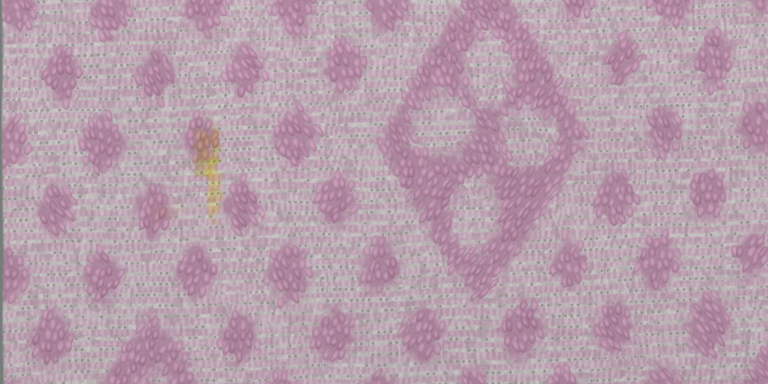
Write a WebGL 1 fragment shader that draws this texture.

```glsl
precision highp float;
// Worn pink terry cloth: staggered tufted dots, large pierced diamonds, ribbed ground and a stain.

uniform vec2 u_resolution;

const vec2 DOT_STEP = vec2(0.2422, 0.3468);
const vec2 DIAMOND_STEP = DOT_STEP * vec2(7.0, 5.0);

float hash(vec2 p) {
  vec3 v = fract(p.xyx * vec3(0.1031, 0.1030, 0.0973));
  v += dot(v, v.yzx + 33.33);
  return fract((v.x + v.y) * v.z);
}

float noise(vec2 p) {
  vec2 i = floor(p), f = fract(p);
  f = f * f * (3.0 - 2.0 * f);
  return mix(mix(hash(i), hash(i + vec2(1, 0)), f.x),
             mix(hash(i + vec2(0, 1)), hash(i + vec2(1, 1)), f.x), f.y);
}

// Nearest centre of a half-drop lattice
vec2 nearestCentre(vec2 p, vec2 cell) {
  vec2 a = floor(p / cell + 0.5) * cell;
  vec2 b = (floor(p / cell) + 0.5) * cell;
  return distance(p, a) < distance(p, b) ? a : b;
}

float ellipse(vec2 p, vec2 radius) {
  return 1.0 - length(p / radius);
}

// Raised pile: positive inside dots and diamonds
float pile(vec2 p) {
  vec2 d = p - nearestCentre(p, DIAMOND_STEP) - vec2(0.012, -0.012);
  vec2 a = abs(d) / vec2(0.268, 0.435);
  float diamond = (1.0 - pow(pow(a.x, 1.08) + pow(a.y, 1.08), 0.926)) * 0.22;
  float holes = max(
    max(ellipse(d - vec2(0.008, 0.172), vec2(0.062, 0.1)),
        ellipse(d - vec2(-0.015, -0.2), vec2(0.058, 0.102))),
    max(ellipse(d - vec2(-0.11, 0.03), vec2(0.085, 0.084)),
        ellipse(d - vec2(0.12, -0.005), vec2(0.08, 0.074))));
  diamond = min(diamond, -0.06 * holes);

  vec2 c = nearestCentre(p, DOT_STEP);
  vec2 e = abs(c - nearestCentre(c, DIAMOND_STEP));
  float clear = step(1.2, e.x / 0.27 + e.y / 0.43);
  vec2 jitter = vec2(hash(c * 57.0 + 90.0), hash(c * 43.0 + 150.0)) - 0.5;
  float size = 0.86 + 0.24 * hash(c * 71.0 + 210.0);
  vec2 f = abs(p - c - jitter * 0.016) / (vec2(0.054, 0.074) * size);
  float dotShape = 1.0 - mix(length(f), f.x + f.y, 0.4);
  return max(diamond, mix(-1.0, 0.06 * dotShape, clear));
}

// Ribbed ground: knotted pink yarn between pale open weave
vec3 ground(vec2 p) {
  float t = p.y / 0.0285, row = floor(t), f = abs(fract(t) - 0.5);
  float knot = 0.5 + 0.5 * cos(6.2832 * (p.x / 0.0155 + hash(vec2(row, 7.0)))
                               + 3.0 * noise(vec2(p.x * 20.0, row)));
  float width = 0.15 + 0.2 * noise(vec2(p.x * 16.0, row * 3.7))
              + 0.08 * noise(p * 5.0 + 20.0) + 0.08 * knot;
  float yarn = smoothstep(width + 0.1, width - 0.1, f);
  vec3 weave = vec3(0.815, 0.80, 0.80) - 0.11 * noise(p * vec2(150.0, 90.0));
  float gapRow = floor(t + 0.5);
  float thread = p.x / 0.0155;
  float pore = step(0.5, hash(vec2(floor(thread), gapRow)))
             * smoothstep(0.36, 0.1, length(vec2(fract(thread) - 0.5, (t - gapRow) * 1.6)));
  weave = mix(weave, vec3(0.53, 0.50, 0.51), pore * 0.65);
  vec3 pink = mix(vec3(0.78, 0.695, 0.745), vec3(0.745, 0.61, 0.69), noise(p * 38.0 + 60.0));
  pink += 0.07 * (knot - 0.5) + 0.06 * (noise(p * 140.0 + 80.0) - 0.5);
  // Greyish hollows between the knots
  float hollow = smoothstep(0.55, 0.9, noise(p * vec2(120.0, 75.0) + 400.0));
  return mix(mix(weave, pink, yarn * 0.9), vec3(0.65, 0.575, 0.61), 0.55 * hollow);
}

void main() {
  vec2 uv = gl_FragCoord.xy / u_resolution.y;
  float px = 1.0 / u_resolution.y;

  // Slightly skewed and rippled cloth
  vec2 p = uv + vec2(0.03 * (1.0 - uv.y), -0.028 * uv.x) - vec2(1.2565, 0.622);
  p += 0.009 * (vec2(noise(uv * 7.0), noise(uv * 6.0 + 40.0)) - 0.5);

  vec3 col = ground(p);
  float fuzz = pile(p) + 0.03 * (noise(p * 60.0 + 200.0) - 0.5);
  col = mix(col, vec3(0.74, 0.61, 0.69), 0.5 * smoothstep(-0.02, 0.006, fuzz));
  col = mix(col, vec3(0.66, 0.49, 0.59), 0.7 * smoothstep(-0.004, 0.02, fuzz));

  // Overlapping slanted terry loops
  vec2 loopCell = vec2(0.0205, 0.029);
  vec2 g = p / loopCell;
  for (int j = 1; j >= -1; j--) {
    float row = floor(g.y) + float(j);
    float shift = hash(vec2(row, 3.0));
    for (int i = -1; i <= 1; i++) {
      vec2 id = vec2(floor(g.x + shift) + float(i), row);
      float rnd = hash(id + 300.0);
      vec2 jitter = vec2(rnd, hash(id + 500.0)) - 0.5;
      vec2 c = (id + 0.5 + 0.6 * jitter - vec2(shift, 0.0)) * loopCell;
      float cover = smoothstep(-0.006, 0.008, pile(c) + 0.03 * (rnd - 0.5));
      vec2 r = p - c;
      r.x += r.y * (1.6 * (noise(c * 5.0 + 30.0) - 0.5) + 0.5 * jitter.y);
      float oval = length(r / vec2(0.0105, 0.0175)) + 0.3 * (noise(p * 110.0) - 0.5);
      float body = cover * smoothstep(1.0 + px * 30.0, 0.75 - px * 20.0, oval);
      float light = clamp(1.1 - oval + r.y * 12.0 + 0.4 * (rnd - 0.5), 0.0, 1.0);
      vec3 loopCol = mix(vec3(0.60, 0.42, 0.53), vec3(0.80, 0.63, 0.735), light);
      col = mix(col, loopCol, body * 0.85);
    }
  }

  // Brown and yellow stain
  float rag = 1.1 * (noise(uv * 55.0) - 0.5);
  float brown = smoothstep(0.0, 0.7, ellipse(uv - vec2(0.54, 0.605), vec2(0.045, 0.085)) + rag);
  float yellow = smoothstep(0.0, 0.5, ellipse(uv - vec2(0.556, 0.51), vec2(0.025, 0.1)) + 0.5 * rag);
  float trace = smoothstep(0.0, 0.8, ellipse(uv - vec2(0.43, 0.448), vec2(0.06, 0.04)) + rag);
  col = mix(col, col * vec3(1.03, 1.02, 0.76), yellow);
  col = mix(col, col * vec3(0.95, 0.95, 0.64), brown * 0.8);
  col = mix(col, col * vec3(0.98, 0.94, 0.84), trace * 0.5);

  // Uneven light and the dark strip beyond the left edge
  col *= 0.965 + 0.04 * uv.y + 0.02 * (noise(uv * 3.0 + 12.0) - 0.5);
  float edge = 0.004 + 0.007 * noise(vec2(uv.y * 6.0, 4.0));
  col = mix(vec3(0.46, 0.49, 0.47), col, smoothstep(edge - 0.004, edge + 0.004, uv.x));
  gl_FragColor = vec4(col, 1.0);
}
```
